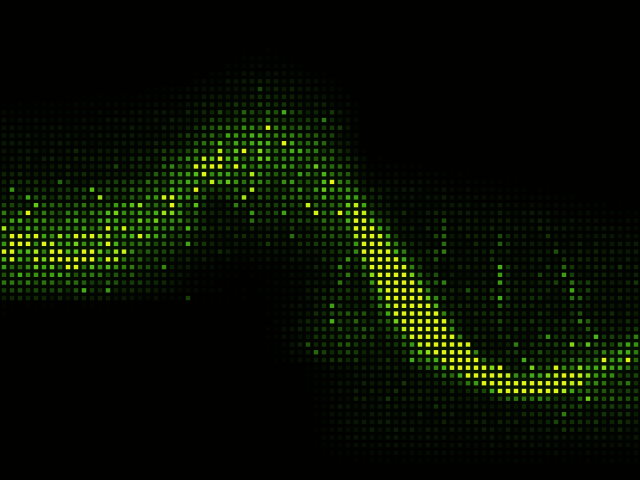
Write a Shadertoy shader that draws this background.

```glsl
const vec2 GRID = vec2(80.0, 62.0);
const vec3 GREEN = vec3(0.37, 0.95, 0.13);
const vec3 YELLOW = vec3(0.88, 0.96, 0.10);
const vec3 HALO = vec3(0.025, 0.075, 0.008);
const vec3 NIGHT = vec3(0.002, 0.005, 0.001);

float hash(vec2 p) {
    return fract(sin(dot(p, vec2(127.1, 311.7))) * 43758.5453);
}

float bell(float x, float width) {
    return exp(-x * x / (width * width));
}

float spot(vec2 p, vec2 center, vec2 size) {
    vec2 d = (p - center) / size;
    return exp(-dot(d, d));
}

// Smooth window between two limits
float band(float x, float low, float high, float soft) {
    return smoothstep(low - soft, low + soft, x)
         * (1.0 - smoothstep(high - soft, high + soft, x));
}

// Broad hill on the left, hollowed underneath
float hill(vec2 p) {
    float crest = 0.485 + 0.2 * bell(p.x - 0.41, 0.16);
    float d = p.y - crest;
    float core = 0.46 * bell(d, 0.068) * mix(1.0, 0.55, smoothstep(0.34, 0.46, p.x));
    float body = 0.27 * bell(d, d > 0.0 ? 0.12 : 0.16);
    float dust = 0.07 * band(p.y, 0.40, 0.76 + 0.06 * bell(p.x - 0.42, 0.2), 0.06);
    float hollow = 1.0 - 0.88 * spot(p, vec2(0.38, 0.42), vec2(0.12, 0.055));
    float hole = 1.0 - 0.65 * spot(p, vec2(0.335, 0.565), vec2(0.045, 0.05));
    float glint = 0.28 * spot(p, vec2(0.12, 0.46), vec2(0.07, 0.025))
                + 0.25 * spot(p, vec2(0.32, 0.64), vec2(0.04, 0.022));
    float edge = smoothstep(0.355, 0.40, p.y) * (1.0 - smoothstep(0.51, 0.585, p.x));
    return (core + body + dust + glint) * hollow * hole * edge;
}

// Bright stream falling into the valley on the right
float stream(vec2 p) {
    float x = p.x - 0.82;
    float steep = x < 0.0 ? 3.8 : 1.9;
    float crest = 0.193 + steep * pow(abs(x), 1.8);
    float slope = 0.75 * 1.8 * steep * pow(abs(x), 0.8);
    float d = (p.y - crest) / sqrt(1.0 + slope * slope);
    float width = 0.024 + 0.030 * bell(p.x - 0.64, 0.075);
    float power = mix(1.15, 0.5, smoothstep(0.84, 0.94, p.x));
    float start = smoothstep(0.49, 0.58, p.x);
    return power * start * exp(-pow(abs(d) / width, 3.0));
}

// Dim dots around the stream
float veil(vec2 p) {
    float top = 0.64 - 0.27 * (p.x - 0.57);
    float area = smoothstep(0.46, 0.58, p.x) * band(p.y, 0.07, top, 0.07);
    float valley = 0.06 * spot(p, vec2(0.78, 0.31), vec2(0.2, 0.12));
    float shore = 0.33 * spot(p, vec2(0.93, 0.215), vec2(0.10, 0.07));
    float pocket = 0.25 * spot(p, vec2(0.53, 0.31), vec2(0.065, 0.075))
                 * smoothstep(0.23, 0.26, p.y);
    return 0.10 * area + valley + shore + pocket;
}

// Thin broken strands above the valley
float strands(vec2 p) {
    float light = 0.0;
    for (int i = 0; i < 3; i++) {
        float n = float(i);
        float x = 0.69 + 0.09 * n + 0.18 * n * (n - 1.0) * (0.46 - p.y);
        light = max(light, bell(p.x - x, 0.010) * bell(p.y - 0.45 + 0.02 * n, 0.08));
    }
    return light;
}

// Brightness of one dot, with random variation
float dotLevel(vec2 p, vec2 cell, float smoothLight, float core) {
    float grain = mix(mix(0.55, 1.35, hash(cell)), 1.0, clamp(core, 0.0, 1.0));
    float chance = hash(cell + 37.0);
    float sparkZone = smoothstep(0.06, 0.25, smoothLight)
                    + spot(p, vec2(0.09, 0.355), vec2(0.05, 0.022))
                    + 0.6 * spot(p, vec2(0.27, 0.375), vec2(0.06, 0.015));
    float spark = step(0.93, chance) * 0.5 * min(sparkZone, 1.0);
    float strand = strands(p) * step(0.45, chance) * 0.55;
    return smoothLight * grain + spark + strand;
}

vec3 dotColor(float level) {
    return mix(GREEN * min(level, 1.0), YELLOW, smoothstep(0.70, 0.98, level));
}

// Antialiased square inside a unit cell
float squareMask(vec2 local, float halfSize, vec2 pixel) {
    vec2 cover = clamp((halfSize - abs(local)) / pixel + 0.5, 0.0, 1.0);
    return cover.x * cover.y;
}

void mainImage(out vec4 fragColor, in vec2 fragCoord) {
    vec2 uv = fragCoord / iResolution.xy;
    vec2 cell = floor(uv * GRID);
    vec2 center = (cell + 0.5) / GRID;

    float core = stream(center);
    float light = max(hill(center), core) + veil(center) * (1.0 - 0.6 * min(core, 1.0));
    float level = dotLevel(center, cell, light, core);

    float mask = squareMask(fract(uv * GRID) - 0.5, 0.28, GRID / iResolution.xy);
    float glow = max(hill(uv), stream(uv)) + veil(uv);
    vec3 color = NIGHT + HALO * min(glow, 1.0);
    color = mix(color, max(color, dotColor(level)), mask);
    fragColor = vec4(color, 1.0);
}
```
